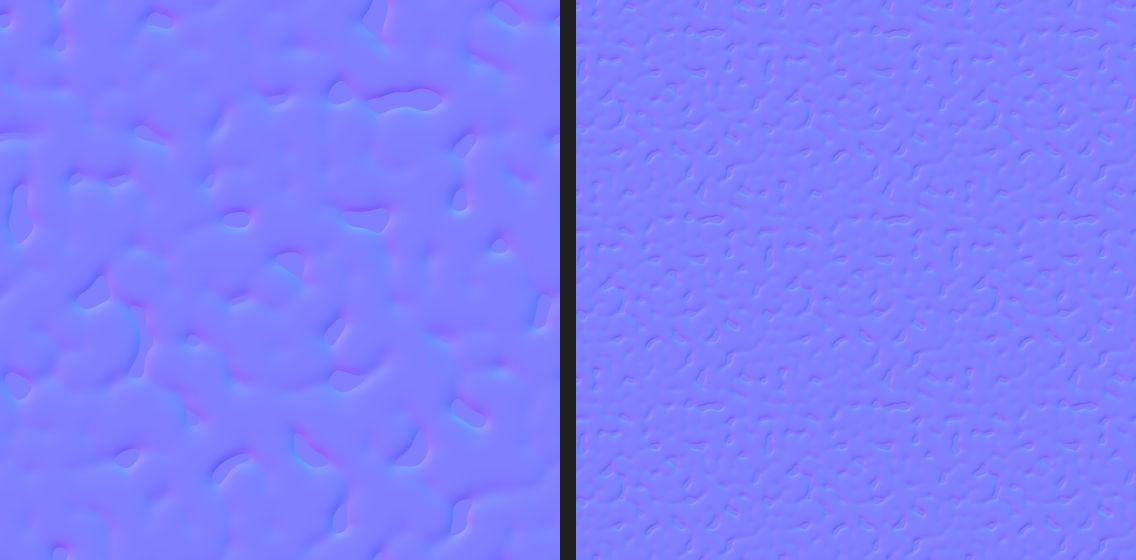
Left: one tile. Right: repeated 3 by 3.
Reproduce this texture map procedurally as a WebGL 1 fragment shader.

```glsl
precision highp float;
// Tileable tangent-space normal map: gently rolling ground with flat-topped bumps.

#define BUMP_CELLS 14.0      // whole noise cells per tile
#define DETAIL_CELLS 23.0    // whole cells of the faint second layer
#define DETAIL_AMOUNT 0.08
#define PLATEAU_LEVEL 0.365  // noise value at which bumps are cut flat
#define STEEPNESS 5.2        // how quickly slopes fade away from a plateau
#define SLOPE_SCALE 0.0195

uniform vec2 u_resolution;

// Random unit gradient on a lattice that wraps every "cells" points.
vec2 latticeGradient(vec2 corner, float cells, float seed) {
  corner = mod(corner, cells);
  float random = fract(sin(dot(corner, vec2(127.1, 311.7)) + seed) * 43758.5453);
  float angle = 6.2831853 * random;
  return vec2(cos(angle), sin(angle));
}

// Periodic gradient noise: x = value, yz = derivative in tile units.
vec3 gradientNoise(vec2 uv, float cells, float seed) {
  vec2 p = uv * cells;
  vec2 cell = floor(p);
  vec2 f = p - cell;
  vec2 w = f * f * f * (f * (f * 6.0 - 15.0) + 10.0);
  vec2 dw = 30.0 * f * f * (f * (f - 2.0) + 1.0);

  vec2 ga = latticeGradient(cell, cells, seed);
  vec2 gb = latticeGradient(cell + vec2(1.0, 0.0), cells, seed);
  vec2 gc = latticeGradient(cell + vec2(0.0, 1.0), cells, seed);
  vec2 gd = latticeGradient(cell + vec2(1.0, 1.0), cells, seed);
  float a = dot(ga, f);
  float b = dot(gb, f - vec2(1.0, 0.0));
  float c = dot(gc, f - vec2(0.0, 1.0));
  float d = dot(gd, f - vec2(1.0, 1.0));

  float twist = a - b - c + d;
  float value = a + w.x * (b - a) + w.y * (c - a) + w.x * w.y * twist;
  vec2 slope = mix(mix(ga, gb, w.x), mix(gc, gd, w.x), w.y)
             + dw * (w.yx * twist + vec2(b, c) - a);
  return vec3(value, slope * cells);
}

void main() {
  vec2 uv = gl_FragCoord.xy / u_resolution;

  vec3 relief = gradientNoise(uv, BUMP_CELLS, 3.7)
              + DETAIL_AMOUNT * gradientNoise(uv, DETAIL_CELLS, 8.2);

  // Exponential height profile: calm lowland, steeper rims.
  float belowTop = PLATEAU_LEVEL - relief.x;
  vec2 slope = SLOPE_SCALE * exp(-STEEPNESS * max(belowTop, 0.0)) * relief.yz;

  // Cut the tops flat with a one-pixel smooth edge.
  float rimDistance = belowTop / max(length(relief.yz), 0.001);
  slope *= clamp(0.5 + rimDistance * u_resolution.y, 0.0, 1.0);

  // Green points down the tile.
  vec3 normal = normalize(vec3(-slope.x, slope.y, 1.0));
  gl_FragColor = vec4(0.5 + 0.5 * normal, 1.0);
}
```
